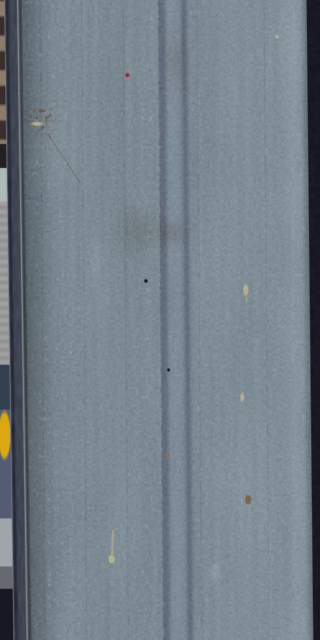
Write a Shadertoy shader that draws this texture.

```glsl
// Weathered galvanised steel post: folded flange on the left, a pressed rib
// near the middle and a rounded right edge against a dark gap.
// Slanted profiles shape the sheet; gradient noise adds flakes and grime.
const vec3 ZINC = vec3(0.485, 0.54, 0.58);
const vec3 ZINC_DARK = vec3(0.34, 0.38, 0.41);
const vec3 ZINC_PALE = vec3(0.64, 0.68, 0.69);
const vec3 GROOVE = vec3(0.36, 0.39, 0.46);
const vec3 GAP = vec3(0.095, 0.095, 0.135);
const vec3 FLANGE = vec3(0.25, 0.27, 0.33);
const vec3 CREAM = vec3(0.74, 0.71, 0.57);
const vec3 RUST = vec3(0.40, 0.28, 0.17);
const float FLAKES = 0.36;
const float GRAIN = 0.055;

vec2 hash2(vec2 p) {
    vec3 q = fract(p.xyx * vec3(0.1031, 0.1030, 0.0973));
    q += dot(q, q.yzx + 33.33);
    return fract((q.xx + q.yz) * q.zy);
}
float corner(vec2 cell, vec2 f, vec2 o) {
    return dot(hash2(cell + o) * 2.0 - 1.0, f - o);
}
float noise(vec2 p) {
    vec2 i = floor(p), f = p - i, u = f * f * (3.0 - 2.0 * f), e = vec2(1, 0);
    return mix(mix(corner(i, f, e.yy), corner(i, f, e.xy), u.x),
               mix(corner(i, f, e.yx), corner(i, f, e.xx), u.x), u.y);
}
float fbm(vec2 p) {
    float sum = 0.0, amp = 0.6;
    for (int i = 0; i < 4; i++, amp *= 0.55, p = p * 2.03 + 17.7) sum += amp * noise(p);
    return sum;
}
float bump(float x, float width) { x /= width; return exp(-x * x); }
float soft(vec2 v, vec2 radius) { v /= radius; return exp(-dot(v, v)); }
float past(float edge, float x) { return smoothstep(-0.003, 0.003, x - edge); }

// Ellipse coverage
float spot(vec2 v, float rx, float ry) {
    float aa = 1.0 / (iResolution.x * min(rx, ry));
    return 1.0 - smoothstep(1.0 - aa, 1.0 + aa, length(v / vec2(rx, ry)));
}
float segment(vec2 p, vec2 a, vec2 b) {
    p -= a; b -= a;
    return length(p - b * clamp(dot(p, b) / dot(b, b), 0.0, 1.0));
}

// Blurred street strip: brown boards above, parked car below
vec3 backdrop(vec2 p) {
    float y = p.y;
    vec3 c = mix(vec3(0.22, 0.18, 0.17), vec3(0.55, 0.48, 0.42), smoothstep(-0.2, 0.5, sin(y * 58.0)));
    c = mix(c, vec3(0.13, 0.12, 0.14), past(0.45, y));
    c = mix(c, vec3(0.68, 0.73, 0.73), past(0.525, y));
    c = mix(c, vec3(0.6) + 0.03 * sin(y * 240.0), past(0.63, y));
    c = mix(c, vec3(0.20, 0.25, 0.32), past(1.14, y));
    c = mix(c, vec3(0.33, 0.36, 0.45), past(1.28, y));
    c = mix(c, vec3(0.62, 0.65, 0.67), past(1.62, y));
    c = mix(c, vec3(0.40, 0.41, 0.44), past(1.77, y));
    c = mix(c, GAP, past(1.84, y));
    return mix(c, vec3(0.86, 0.66, 0.08), spot(p - vec2(0.014, 1.36), 0.019, 0.073));
}

vec3 sheet(vec2 p, float left, float right) {
    float x = p.x - 0.008 * p.y;
    vec3 c = mix(ZINC_DARK, ZINC, smoothstep(left - 0.02, left + 0.13, p.x));
    c += 0.015 * smoothstep(0.58, 0.70, x) + 0.03 * bump(p.x - right + 0.045, 0.03);
    c *= 1.0 - 0.18 * smoothstep(right - 0.025, right, p.x);
    c += 0.035 * fbm(p * vec2(7, 3)) + 0.025 * noise(p * vec2(55, 1.5));
    // Zinc flakes gathered in vertical bands
    float bands = 0.3 + bump(x - 0.17, 0.06) + bump(x - 0.46, 0.045)
                + 0.6 * bump(x - 0.62, 0.04) + 0.45 * bump(x - 0.84, 0.05);
    float flakes = smoothstep(0.10, 0.42, fbm(p * vec2(75, 60)) + 0.12 * noise(p * 12.0));
    float rib = past(0.493, x) * (1.0 - past(0.59, x));
    c = mix(c, ZINC_PALE, FLAKES * flakes * bands * (1.0 - 0.8 * rib));
    // Rib valleys; the first has a ragged coating edge
    float ragged = x + 0.009 * fbm(p * vec2(12, 48));
    c = mix(c, GROOVE, 0.78 * past(0.494, ragged) * (1.0 - smoothstep(0.506, 0.525, x)));
    c = mix(c, GROOVE, 0.75 * bump(p.x - 0.574 - 0.0105 * p.y, 0.011));
    c += vec3(0.01, 0.008, 0.018) * bump(x - 0.542, 0.018);
    // Fine rolling seams
    for (float i = 0.0; i < 5.0; i++) {
        float seam = 0.125 + 0.13 * i + 0.1 * step(2.5, i) + 0.08 * step(3.5, i);
        c -= 0.055 * (0.5 + noise(vec2(i * 9.0, p.y * 22.0))) * bump(x - seam, 0.0026);
    }
    c += GRAIN * noise(p * 125.0) + 0.03 * noise(p * 67.0);
    // Smudges and a washed stain
    float grime = soft(p - vec2(0.43, 0.72), vec2(0.07, 0.06)) + soft(p - vec2(0.54, 0.73), vec2(0.04, 0.03))
                + 0.8 * soft(p - vec2(0.55, 0.19), vec2(0.035, 0.08));
    c -= vec3(0.04, 0.055, 0.075) * grime;
    c += 0.04 * soft(p - vec2(0.295, 0.82), vec2(0.018, 0.07)) + 0.06 * soft(p - vec2(0.67, 1.79), vec2(0.014, 0.025));
    // Crumbly rust nest
    c = mix(c, RUST, 0.9 * smoothstep(0.0, 0.28, fbm(p * 65.0)) * soft(p - vec2(0.125, 0.375), vec2(0.042, 0.05)));
    c = mix(c, RUST, 0.35 * bump(segment(p, vec2(0.15, 0.42), vec2(0.25, 0.57)), 0.002));
    // Cream drips and chips
    float drip = spot(p - vec2(0.115, 0.387), 0.017, 0.006) + spot(p - vec2(0.768, 0.906), 0.008, 0.017)
               + spot(p - vec2(0.757, 1.242), 0.006, 0.013) + spot(p - vec2(0.349, 1.747), 0.01, 0.013)
               + spot(p - vec2(0.865, 0.115), 0.005, 0.005);
    drip = max(drip, 0.7 * bump(segment(p, vec2(0.35, 1.74), vec2(0.353, 1.66)), 0.004));
    drip = max(drip, 0.6 * bump(segment(p, vec2(0.769, 0.91), vec2(0.771, 0.94)), 0.003));
    c = mix(c, CREAM, 0.85 * drip);
    // Rust, red and black specks
    c = mix(c, RUST + 0.08, 0.8 * spot(p - vec2(0.776, 1.562) + 0.008 * noise(p * 70.0), 0.01, 0.015));
    c = mix(c, RUST + 0.15, spot(p - vec2(0.525, 1.422), 0.005, 0.007));
    c = mix(c, vec3(0.68, 0.10, 0.15), spot(p - vec2(0.398, 0.235), 0.006, 0.006));
    return mix(c, GAP, spot(p - vec2(0.456, 0.878), 0.0055, 0.0055) + spot(p - vec2(0.527, 1.156), 0.0045, 0.0045));
}

void mainImage(out vec4 fragColor, in vec2 fragCoord) {
    // Canvas widths, measured down from the top
    vec2 p = vec2(fragCoord.x, iResolution.y - fragCoord.y) / iResolution.x;
    float outer = 0.013 + 0.0145 * p.y, left = 0.055 + 0.015 * p.y, right = 0.958 + 0.0105 * p.y;
    // Flange with a dark lip and worn bright edges
    vec3 c = mix(FLANGE, GAP, 0.6 * bump(p.x - outer - 0.009, 0.006));
    c += 0.05 * noise(p * vec2(90, 25)) + 0.22 * bump(p.x - outer, 0.003);
    c = mix(c, sheet(p, left, right), past(left, p.x));
    c = mix(c, vec3(0.57), 0.75 * bump(p.x - left, 0.003));
    c = mix(c, GAP, 0.5 * bump(p.x - left - 0.008, 0.005));
    c = mix(backdrop(p), c, past(outer, p.x));
    c = mix(c, GAP + 0.03 * noise(p * 60.0), past(right, p.x));
    fragColor = vec4(clamp(c, 0.0, 1.0), 1.0);
}
```
